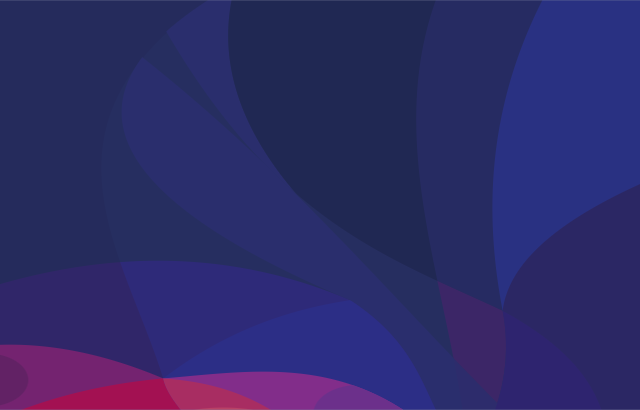
Write a WebGL 1 fragment shader that draws this background.

```glsl
precision highp float;
// Overlapping translucent-looking petals in navy and violet, with crimson petals along the bottom.

uniform vec2 u_resolution;

const float ASPECT = 1.561;   // design width over height
const float RIM = 0.0018;     // thickness of the pale top and bottom rim
const float RIM_STRENGTH = 0.35;

const vec3 NIGHT   = vec3(0.145, 0.169, 0.361);
const vec3 SLATE   = vec3(0.149, 0.180, 0.376);
const vec3 PETAL   = vec3(0.163, 0.180, 0.427);
const vec3 DEEP    = vec3(0.126, 0.155, 0.324);
const vec3 BAND    = vec3(0.149, 0.169, 0.384);
const vec3 COBALT  = vec3(0.161, 0.192, 0.508);
const vec3 MAUVE   = vec3(0.169, 0.153, 0.392);
const vec3 VIOLET  = vec3(0.180, 0.143, 0.435);
const vec3 PLUM    = vec3(0.235, 0.150, 0.405);
const vec3 GRAPE   = vec3(0.190, 0.150, 0.410);
const vec3 INDIGO  = vec3(0.180, 0.163, 0.475);
const vec3 ROYAL   = vec3(0.173, 0.180, 0.525);
const vec3 MAGENTA = vec3(0.455, 0.137, 0.439);
const vec3 WINE    = vec3(0.385, 0.135, 0.395);
const vec3 ORCHID  = vec3(0.510, 0.176, 0.541);
const vec3 LILAC   = vec3(0.424, 0.188, 0.545);
const vec3 CRIMSON = vec3(0.640, 0.067, 0.322);
const vec3 ROSE    = vec3(0.660, 0.176, 0.384);
const vec3 CORAL   = vec3(0.720, 0.260, 0.400);
const vec3 RIM_COLOR = vec3(0.50, 0.52, 0.64);

// Cubic through four values v at equal steps s = 0, 1, 2, 3.
float cubic(float s, vec4 v) {
  vec3 d1 = v.yzw - v.xyz;
  vec2 d2 = d1.yz - d1.xy;
  return v.x + s * (d1.x + (s - 1.0) * (d2.x / 2.0 + (s - 2.0) * (d2.y - d2.x) / 6.0));
}

float cover(float d) {
  return clamp(d * u_resolution.y + 0.5, 0.0, 1.0);
}

// Coverage of the side where q.y exceeds the curve spanning q.x from a to b.
float beyond(vec2 q, float a, float b, vec4 v) {
  float s = 3.0 * (q.x - a) / (b - a);
  float h = 0.02;
  float f = cubic(s, v);
  float slope = (cubic(s + h, v) - f) / h * 3.0 / (b - a);
  return cover((q.y - f) / sqrt(1.0 + slope * slope));
}

float ellipse(vec2 q, vec2 center, vec2 radii) {
  return cover((1.0 - length((q - center) / radii)) * min(radii.x, radii.y));
}

void main() {
  vec2 p = gl_FragCoord.xy / u_resolution * vec2(ASPECT, 1.0);
  vec2 t = p.yx; // swapped axes, for edges that run up the canvas

  // Large sweeping edges: "right" of steep ones, "above" or "below" flat ones
  float rightHaze  = beyond(t, 1.0, 0.077, vec4(0.508, 0.260, 0.285, 0.398));
  float rightPetal = beyond(t, 1.0, 0.268, vec4(0.508, 0.299, 0.421, 0.854));
  float rightDeep  = beyond(t, 1.0, 0.512, vec4(0.565, 0.563, 0.620, 0.736));
  float rightTail  = beyond(t, 0.522, 0.0, vec4(0.726, 0.896, 1.061, 1.230));
  float rightBand  = beyond(t, 1.0, 0.0, vec4(1.063, 1.016, 1.063, 1.128));
  float rightBlue  = beyond(t, 1.0, 0.242, vec4(1.323, 1.230, 1.201, 1.226));
  float rightPlum  = beyond(t, 0.242, 0.0, vec4(1.226, 1.234, 1.228, 1.207));
  float rightMauve = beyond(t, 0.551, 0.242, vec4(1.561, 1.376, 1.268, 1.226));
  float rightFall  = beyond(t, 0.242, 0.0, vec4(1.226, 1.348, 1.425, 1.467));
  float above = beyond(p, 0.722, 1.226, vec4(0.528, 0.407, 0.319, 0.242));
  float belowRoyal = 1.0 - beyond(p, 0.398, 0.854, vec4(0.077, 0.173, 0.234, 0.268));

  // Left haze and the long central petal
  vec3 col = mix(NIGHT, SLATE, rightHaze);
  float petal = (1.0 - mix(rightTail, rightDeep, above)) * max(rightPetal, belowRoyal);
  col = mix(col, PETAL, petal);

  // Dark centre, band and right-hand petals
  col = mix(col, DEEP, above * rightDeep);
  col = mix(col, BAND, above * rightBand);
  col = mix(col, COBALT, above * rightBlue);
  col = mix(col, MAUVE, rightMauve);
  float below = 1.0 - above;
  col = mix(col, PLUM, below * rightBand * (1.0 - rightPlum) * mix(0.2, 1.0, rightTail));
  col = mix(col, VIOLET, below * rightPlum * (1.0 - rightFall));

  // Broad mound at the lower left
  float mound = (1.0 - beyond(p, 0.0, 0.854, vec4(0.307, 0.360, 0.350, 0.268)))
              * (1.0 - beyond(t, 0.268, 0.0, vec4(0.854, 0.959, 1.020, 1.063)));
  col = mix(col, mix(GRAPE, INDIGO, rightHaze), mound);
  col = mix(col, ROYAL, mound * belowRoyal);

  // Bright petals meeting at one point near the bottom
  float right = beyond(t, 0.077, 0.0, vec4(0.398, 0.407, 0.422, 0.441));
  float left = 1.0 - right;
  float magenta = left * (1.0 - beyond(p, 0.0, 0.398, vec4(0.159, 0.152, 0.124, 0.077)));
  float orchid = right * (1.0 - beyond(p, 0.398, 0.984, vec4(0.077, 0.0925, 0.080, 0.0)));
  float crimson = left * (1.0 - beyond(p, 0.051, 0.398, vec4(0.0, 0.037, 0.062, 0.077)));
  float rose = right * (1.0 - beyond(p, 0.398, 0.661, vec4(0.077, 0.066, 0.042, 0.0)));
  col = mix(col, MAGENTA, magenta);
  col = mix(col, WINE, magenta * ellipse(p, vec2(-0.033, 0.073), vec2(0.102, 0.065)));
  col = mix(col, ORCHID, orchid);
  col = mix(col, LILAC, orchid * ellipse(p, vec2(0.874, -0.010), vec2(0.110, 0.071)));
  col = mix(col, CRIMSON, crimson);
  col = mix(col, ROSE, rose);
  col = mix(col, CORAL, rose * ellipse(p, vec2(0.545, -0.010), vec2(0.091, 0.016)));

  // Pale rim
  float rim = cover(RIM - min(p.y, 1.0 - p.y));
  gl_FragColor = vec4(mix(col, RIM_COLOR, rim * RIM_STRENGTH), 1.0);
}
```
